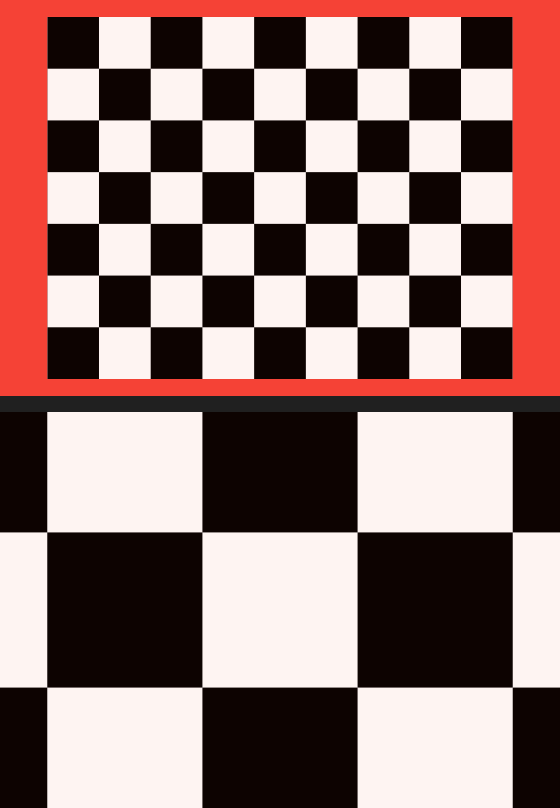
Top, the full canvas; bottom, a detail of the centre.
This pattern is drawn by a WebGL 1 fragment shader. Its source:

```glsl
precision highp float;
// A flat checkerboard of 9 by 7 square cells, dark at the corners, centred on
// a plain red ground. Each axis gives a signed stripe wave; the product of the
// two makes the checks, and a box coverage trims them to the board.

uniform vec2 u_resolution;

#define CELLS vec2(9.0, 7.0)
#define CELL_SIZE 0.1306            // cell side as a share of canvas height
#define DARK vec3(0.05, 0.01, 0.005)
#define LIGHT vec3(0.995, 0.957, 0.95)
#define GROUND vec3(0.96, 0.26, 0.21)

// Signed distance to the nearest stripe edge, positive in the middle stripe.
vec2 stripeDistance(vec2 p) {
  return 0.5 - abs(mod(p + 1.0, 2.0) - 1.0);
}

void main() {
  // Cell units, measured from the middle of the board.
  float pixel = 1.0 / (u_resolution.y * CELL_SIZE);
  vec2 p = (gl_FragCoord.xy - 0.5 * u_resolution) * pixel;

  // Alternating cells with edges one pixel soft.
  vec2 stripes = clamp(2.0 * stripeDistance(p) / pixel, -1.0, 1.0);
  float check = 0.5 + 0.5 * stripes.x * stripes.y;
  vec3 board = mix(DARK, LIGHT, check);

  // Board outline over the ground.
  vec2 inside = clamp((0.5 * CELLS - abs(p)) / pixel + 0.5, 0.0, 1.0);
  gl_FragColor = vec4(mix(GROUND, board, inside.x * inside.y), 1.0);
}
```
